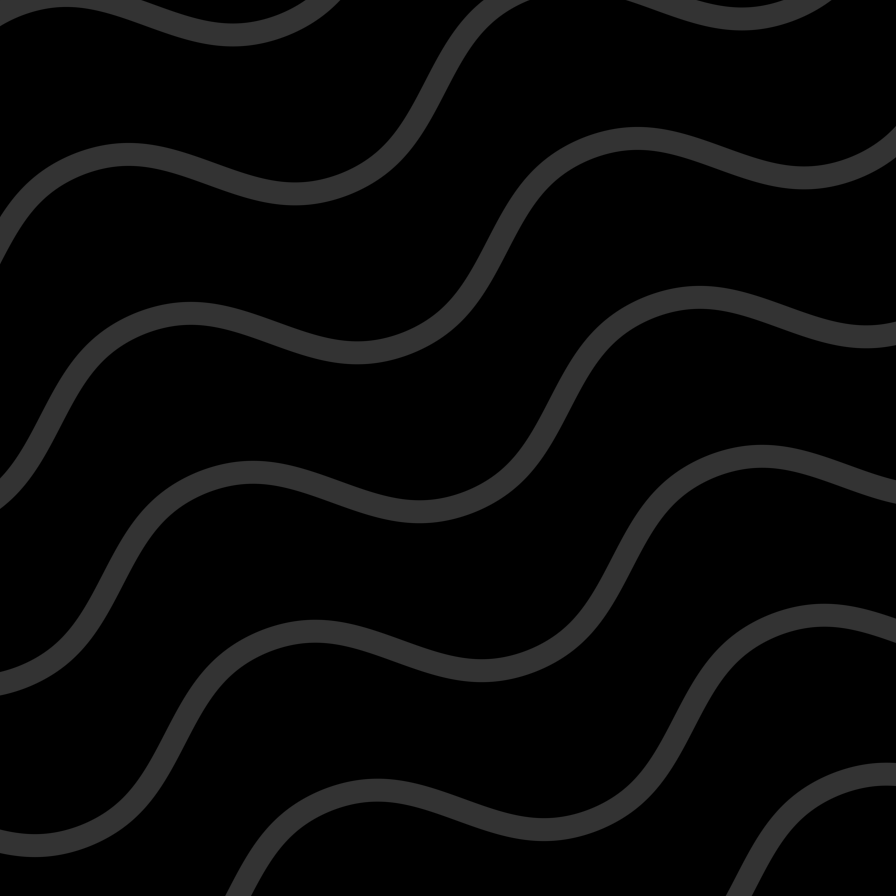
Give the GLSL for this pattern, as a Shadertoy shader.

```glsl
// Tilted parallel wavy lines, dark grey on black.

const float SPACING = 0.1905;       // distance between neighbouring lines
const float WAVE_NUMBER = 11.733;   // 2 pi over the wavelength

// Height of the wave: a sine with slightly straightened flanks
float wave(float x) {
    float t = x * WAVE_NUMBER;
    return -0.0671 * sin(t) - 0.0026 * sin(3.0 * t);
}

float waveSlope(float x) {
    float t = x * WAVE_NUMBER;
    return -WAVE_NUMBER * (0.0671 * cos(t) + 0.0078 * cos(3.0 * t));
}

// Distance to the nearest line of the stack
float waveDistance(vec2 p) {
    float offset = p.y - wave(p.x);
    offset -= SPACING * round(offset / SPACING);
    p.y = wave(p.x) + offset;

    // Slide the foot point along the curve towards the closest spot
    float foot = p.x;
    for (int i = 0; i < 4; i++) {
        float slope = waveSlope(foot);
        foot -= (foot - p.x + (wave(foot) - p.y) * slope) / (1.0 + slope * slope);
    }
    return length(p - vec2(foot, wave(foot)));
}

void mainImage(out vec4 fragColor, in vec2 fragCoord) {
    vec2 uv = fragCoord / iResolution.y;
    float pixel = 1.0 / iResolution.y;

    // Axes along and across the tilted lines
    vec2 along = vec2(0.9312, 0.3646);
    vec2 across = vec2(-along.y, along.x);
    vec2 p = vec2(dot(uv, along), dot(uv, across)) - vec2(0.5139, 0.4735);

    float edge = waveDistance(p) - 0.0128;
    float line = 1.0 - smoothstep(-0.75 * pixel, 0.75 * pixel, edge);
    fragColor = vec4(vec3(0.2 * line), 1.0);
}
```
